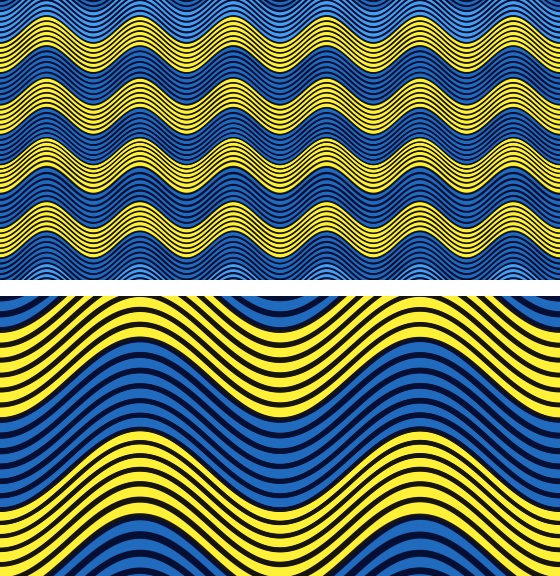
Top, the full canvas; bottom, a detail of the centre.
This pattern is drawn by a Shadertoy shader. Its source:

```glsl
const float TAU = 6.2831853;

// Lengths are fractions of the canvas height
const float WAVES_ACROSS = 6.0;
const float AMPLITUDE    = 0.048;
const float FIRST_BAND   = 0.1055;  // mean depth of the first yellow edge
const float BAND_PERIOD  = 0.2206;  // one yellow band plus one blue band
const float YELLOW_SHARE = 0.484;
const float BAND_PAIRS   = 4.0;
const float LINES        = 6.0;     // ink lines in each band
const float YELLOW_INK_WIDTH = 0.0062;
const float BLUE_INK_WIDTH   = 0.0073;
const float INK_WEAR     = 0.10;
const float DRIFT        = 0.013;   // lift of the uneven band
const float DRIFT_BAND   = 2.25;
const float DRIFT_SPREAD = 0.35;

const vec3 YELLOW      = vec3(1.00, 0.94, 0.22);
const vec3 BLUE        = vec3(0.13, 0.42, 0.75);
const vec3 LIGHT_BLUE  = vec3(0.27, 0.62, 0.94);
const vec3 YELLOW_INK  = vec3(0.09, 0.08, 0.04);
const vec3 BLUE_INK    = vec3(0.02, 0.06, 0.20);

// Slow irregularity of the pen, roughly -1 to 1
float layeredSines(vec2 p) {
    return 0.5 * sin(p.x * 9.0 + p.y * 31.0)
         + 0.3 * sin(p.x * 23.0 - p.y * 17.0 + 1.7)
         + 0.2 * sin(p.x * 41.0 + p.y * 53.0 + 4.1);
}

// Depth measured along the wavy bands, in band pairs
float bandCoordinate(float depth) {
    float pairs = (depth - FIRST_BAND) / BAND_PERIOD;
    float offset = (pairs - DRIFT_BAND) / DRIFT_SPREAD;
    return pairs + DRIFT / BAND_PERIOD * exp(-offset * offset);
}

void mainImage(out vec4 fragColor, in vec2 fragCoord) {
    float pixel = 1.0 / iResolution.y;
    vec2 p = fragCoord * pixel;
    float depth = 1.0 - p.y;

    // Wave displacement, and the factor from vertical to perpendicular distance
    float frequency = TAU * WAVES_ACROSS * iResolution.y / iResolution.x;
    float angle = p.x * frequency;
    float slope = AMPLITUDE * frequency * sin(angle);
    float facing = inversesqrt(1.0 + slope * slope);

    // Band selection; the outermost bands are always blue
    float pairs = bandCoordinate(depth - AMPLITUDE * cos(angle));
    float cell = fract(pairs);
    bool firstHalf = cell < YELLOW_SHARE;
    bool inside = pairs >= 0.0 && pairs < BAND_PAIRS;
    bool yellow = firstHalf && inside;
    bool light = pairs >= BAND_PAIRS || (pairs < 0.0 && !firstHalf);
    vec3 fill = yellow ? YELLOW : (light ? LIGHT_BLUE : BLUE);
    vec3 ink = yellow ? YELLOW_INK : BLUE_INK;

    // Parallel ink lines, with one on every band edge
    float share = firstHalf ? YELLOW_SHARE : 1.0 - YELLOW_SHARE;
    float along = (firstHalf ? cell : cell - YELLOW_SHARE) / share;
    float spacing = BAND_PERIOD * share / LINES;
    float lineDistance = abs(fract(along * LINES + 0.5) - 0.5) * spacing * facing;

    float width = yellow ? YELLOW_INK_WIDTH : BLUE_INK_WIDTH;
    width *= 1.0 + INK_WEAR * layeredSines(p);
    float coverage = 1.0 - smoothstep(-0.6 * pixel, 0.6 * pixel, lineDistance - 0.5 * width);

    fragColor = vec4(mix(fill, ink, coverage), 1.0);
}
```
